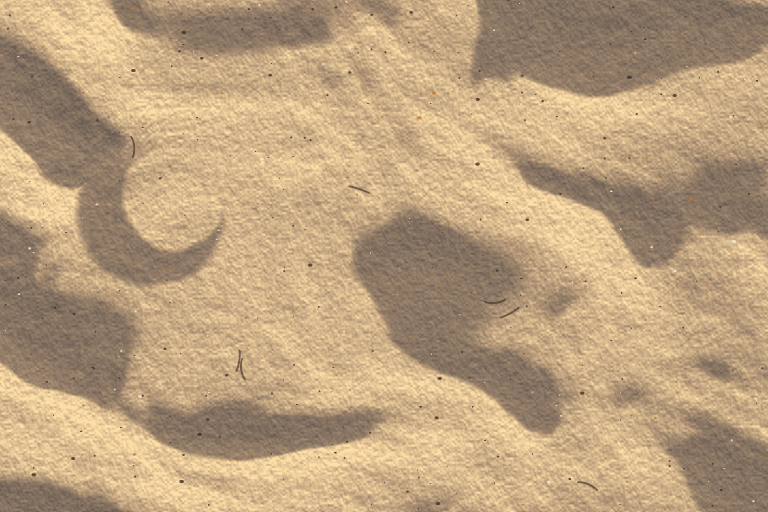
This texture is drawn by a Shadertoy shader. Its source:

```glsl
const vec3 SHADE_COLOR = vec3(0.50, 0.43, 0.37);
const vec3 MID_COLOR = vec3(0.72, 0.605, 0.475);
const vec3 SUN_COLOR = vec3(0.94, 0.82, 0.62);
const vec3 DEBRIS_COLOR = vec3(0.25, 0.19, 0.15);
const vec3 SHELL_COLOR = vec3(0.97, 0.93, 0.85);
const vec3 AMBER_COLOR = vec3(0.76, 0.46, 0.18);
const vec2 LIGHT_DIR = vec2(0.30, 0.954);
const vec2 DUNE_ALONG = vec2(0.93, -0.36);
const vec2 DUNE_FREQ = vec2(2.6, 4.4);
const float SUN_SLOPE = 2.3;      // height lost per unit along a sun ray
const float TYPICAL_SLOPE = 3.5;
const float LIT_TONE = 0.71;
const float SHADOW_TONE = 0.12;
const float GRAIN_FREQ = 240.0;
const float SPECK_FREQ = 24.0;
const float SPECK_SHARE = 0.12;
const vec2 PRINT_CENTER = vec2(0.34, 0.61);
const vec2 RIPPLE_CENTER = vec2(0.32, 0.75);
const int SHADOW_STEPS = 15;
const int TWIG_COUNT = 7;

vec2 hash2(vec2 p) {
    vec3 q = fract(p.xyx * vec3(0.1031, 0.1030, 0.0973));
    q += dot(q, q.yzx + 33.33);
    return fract((q.xx + q.yz) * q.zy);
}

float valueNoise(vec2 p) {
    vec2 i = floor(p), f = fract(p);
    f = f * f * (3.0 - 2.0 * f);
    vec2 e = vec2(1.0, 0.0);
    return mix(mix(hash2(i).x, hash2(i + e).x, f.x),
               mix(hash2(i + e.yx).x, hash2(i + e.xx).x, f.x), f.y);
}

float corner(vec2 cell, vec2 offset) {
    return dot(hash2(cell) * 2.0 - 1.0, offset);
}

float gradientNoise(vec2 p) {
    vec2 i = floor(p), f = fract(p);
    vec2 u = f * f * f * (f * (f * 6.0 - 15.0) + 10.0);
    vec2 e = vec2(1.0, 0.0);
    return mix(mix(corner(i, f), corner(i + e, f - e), u.x),
               mix(corner(i + e.yx, f - e.yx), corner(i + e.xx, f - e.xx), u.x), u.y);
}

float duneHeight(vec2 p) {
    vec2 across = vec2(-DUNE_ALONG.y, DUNE_ALONG.x);
    vec2 q = vec2(dot(p, DUNE_ALONG), dot(p, across)) * DUNE_FREQ + 20.0;
    q += 0.9 * vec2(gradientNoise(p * 2.3 + 7.0), gradientNoise(p * 2.3 + 31.0));
    return gradientNoise(q) + 0.35 * gradientNoise(q * 2.1 + 5.3)
         + 0.09 * gradientNoise(q * 4.4 + 11.7);
}

// Brightness change of a bumpy layer lit from LIGHT_DIR
float relief(vec2 p, float freq) {
    vec2 q = p * freq;
    return valueNoise(q) - valueNoise(q + LIGHT_DIR * 0.9);
}

float castShadow(vec2 p, float h) {
    float blocked = -1.0;
    for (int i = 0; i < SHADOW_STEPS; i++) {
        float s = 0.008 + 0.018 * float(i);
        blocked = max(blocked, duneHeight(p + LIGHT_DIR * s) - h - s * SUN_SLOPE);
    }
    return smoothstep(-0.01, 0.075, blocked);
}

// Round pressed mound with a crescent of shade on its lower left
float addPrint(vec2 p, float shadow) {
    vec2 d = p - PRINT_CENTER;
    d += 0.012 * vec2(gradientNoise(p * 14.0), gradientNoise(p * 14.0 + 9.0));
    float disc = 1.0 - smoothstep(0.092, 0.106, length(d));
    float hollow = 1.0 - smoothstep(0.135, 0.155, length(d + vec2(0.045, 0.025)));
    hollow *= 1.0 - smoothstep(-0.02, 0.09, dot(d, vec2(0.6, 0.8)));
    return mix(max(shadow, hollow), 0.0, disc);
}

float windRipples(vec2 p) {
    vec2 d = p - RIPPLE_CENTER;
    float mask = 1.0 - smoothstep(0.6, 1.0, length(d / vec2(0.06, 0.085)));
    float bend = 5.0 * d.x * d.x + 0.004 * sin(d.x * 90.0) - 0.25 * d.x;
    return mask * sin((d.y + bend) * 400.0);
}

vec3 addSpecks(vec3 color, vec2 p, float pixel) {
    for (int layer = 0; layer < 2; layer++) {
        vec2 q = p * SPECK_FREQ * (1.0 + 0.7 * float(layer)) + 40.0 * float(layer);
        vec2 cell = floor(q);
        vec2 pick = hash2(cell + 3.0), look = hash2(cell + 71.0);
        vec2 d = (fract(q) - 0.25 - 0.5 * hash2(cell + 133.0)) * vec2(1.0, 0.8 + 0.6 * look.y);
        float radius = mix(0.03, 0.10, look.y * look.y * look.y);
        float edge = pixel * SPECK_FREQ;
        float cover = (1.0 - smoothstep(radius - edge * 0.5, radius + edge, length(d)))
                    * step(pick.x, SPECK_SHARE);
        vec3 tint = look.x < 0.6 ? DEBRIS_COLOR : look.x < 0.85 ? SHELL_COLOR : AMBER_COLOR;
        color = mix(color, tint, 0.8 * cover);
    }
    return color;
}

vec3 addTwigs(vec3 color, vec2 p, float pixel, float aspect) {
    for (int i = 0; i < TWIG_COUNT; i++) {
        vec2 seed = hash2(vec2(float(i) * 7.0 + 2.0, 19.0));
        vec2 shape = hash2(vec2(float(i) * 5.0 + 1.0, 47.0));
        vec2 d = p - seed * vec2(aspect, 1.0);
        float a = shape.x * 6.2832;
        d = vec2(cos(a) * d.x + sin(a) * d.y, cos(a) * d.y - sin(a) * d.x);
        d.y += (shape.y - 0.5) * 24.0 * d.x * d.x;
        d.x -= clamp(d.x, -0.02, 0.02);
        color = mix(color, DEBRIS_COLOR, 0.65 * (1.0 - smoothstep(0.0007, 0.0012 + pixel, length(d))));
    }
    return color;
}

void mainImage(out vec4 fragColor, in vec2 fragCoord) {
    float pixel = 1.0 / iResolution.y;
    vec2 p = fragCoord * pixel;
    float aspect = iResolution.x * pixel;

    // Dune light and shade
    float h = duneHeight(p);
    float facing = (h - duneHeight(p + LIGHT_DIR * 0.012)) / (0.012 * TYPICAL_SLOPE);
    float shadow = addPrint(p, castShadow(p, h));
    float lit = min(LIT_TONE + 0.16 * facing, 0.98);
    lit -= 0.14 * smoothstep(0.72, 0.95, p.x / aspect);
    float tone = mix(lit, SHADOW_TONE + 0.05 * facing, shadow);
    tone += 0.11 * windRipples(p);

    // Grains and clumps
    float rough = smoothstep(0.25, 0.75, valueNoise(p * 6.0 + 13.0));
    float grain = 0.34 * relief(p, GRAIN_FREQ) + 0.22 * relief(p + 3.0, GRAIN_FREQ * 0.45);
    grain += 0.20 * rough * relief(p + 5.0, 45.0);
    grain += 0.20 * (valueNoise(p * GRAIN_FREQ * 0.7 + 50.0) - 0.5);
    tone += grain * mix(1.0, 0.65, shadow);

    tone = clamp(tone, -0.2, 1.12);
    vec3 color = tone < 0.5 ? mix(SHADE_COLOR, MID_COLOR, tone * 2.0)
                            : mix(MID_COLOR, SUN_COLOR, tone * 2.0 - 1.0);
    color = addSpecks(color, p, pixel);
    color = addTwigs(color, p, pixel, aspect);
    fragColor = vec4(color, 1.0);
}
```
